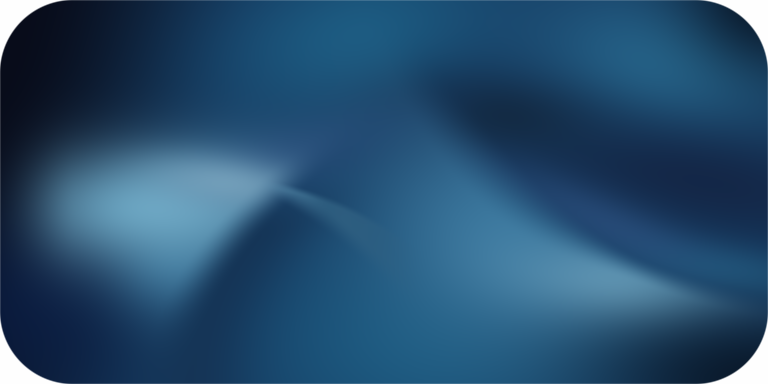
Give the GLSL for this background, as a Shadertoy shader.

```glsl
// Soft blue silk: blurred folds of light on a dark card with rounded corners.
// Tilted Gaussian glows are layered over a night gradient, and smooth curves
// cut some of them off to form the crisp sides of the folds.

const float CORNER_RADIUS = 0.19;
const vec2  CARD = vec2(2.0, 1.0);

const vec3 PAPER   = vec3(0.995);
const vec3 NIGHT   = vec3(0.03, 0.045, 0.10);
const vec3 DEEP    = vec3(0.08, 0.22, 0.37);
const vec3 TEAL    = vec3(0.11, 0.36, 0.51);
const vec3 SKY     = vec3(0.15, 0.40, 0.55);
const vec3 SLATE   = vec3(0.07, 0.15, 0.24);
const vec3 NAVY    = vec3(0.075, 0.145, 0.27);
const vec3 VIOLET  = vec3(0.18, 0.32, 0.51);
const vec3 SILK    = vec3(0.24, 0.48, 0.63);
const vec3 SHEEN   = vec3(0.40, 0.62, 0.74);
const vec3 ICE     = vec3(0.43, 0.66, 0.77);
const vec3 PEARL   = vec3(0.48, 0.65, 0.75);
const vec3 ABYSS   = vec3(0.03, 0.08, 0.14);

// Gaussian spot with two radii, turned by an angle in radians.
float glow(vec2 p, vec2 center, vec2 radii, float angle) {
    float c = cos(angle), s = sin(angle);
    vec2 d = p - center;
    vec2 q = vec2(c * d.x + s * d.y, c * d.y - s * d.x) / radii;
    return exp(-dot(q, q));
}

float roundedBox(vec2 p, vec2 halfSize, float radius) {
    vec2 q = abs(p) - halfSize + radius;
    return length(max(q, 0.0)) + min(max(q.x, q.y), 0.0) - radius;
}

// Upper scene: lit haze above, dark arch across the middle.
vec3 backdrop(vec2 p) {
    float dawn = smoothstep(0.05, 0.75, p.x + 0.25 * (1.0 - p.y));
    vec3 col = mix(NIGHT, DEEP, dawn);
    col = mix(col, vec3(0.04, 0.11, 0.26), 0.8 * glow(p, vec2(0.1, 0.2), vec2(0.35, 0.25), 0.0));
    col = mix(col, TEAL, 0.95 * glow(p, vec2(0.93, 0.91), vec2(0.36, 0.20), 0.25));
    col = mix(col, SKY, 0.95 * glow(p, vec2(1.74, 0.83), vec2(0.36, 0.20), -0.2));
    col = mix(col, ABYSS, 0.95 * glow(p, vec2(2.0, 1.02), vec2(0.22, 0.20), -0.5));
    col = mix(col, NAVY, 0.95 * glow(p, vec2(1.80, 0.53), vec2(0.52, 0.15), -0.15));
    col = mix(col, SLATE, 0.85 * glow(p, vec2(1.29, 0.70), vec2(0.24, 0.10), -0.1));
    col = mix(col, vec3(0.08, 0.21, 0.36), 0.7 * glow(p, vec2(0.96, 0.62), vec2(0.26, 0.09), 0.45));
    return col;
}

// Right fold: lit below a curve that sharpens as it falls to the right.
vec3 rightFold(vec3 col, vec2 p) {
    float crest = 0.12 + 0.515 * exp(-2.3 * (p.x - 1.2));
    float blur = mix(0.13, 0.035, smoothstep(1.15, 1.7, p.x));
    float lit = smoothstep(-blur, blur, crest - p.y);
    col = mix(col, TEAL, 0.9 * glow(p, vec2(1.1, 0.1), vec2(0.5, 0.32), 0.0));
    col = mix(col, VIOLET, 0.65 * glow(p, vec2(1.62, 0.40), vec2(0.36, 0.07), -0.45));
    col = mix(col, SKY, 0.6 * glow(p, vec2(1.92, 0.29), vec2(0.25, 0.07), -0.15));
    col = mix(col, SILK, 0.95 * lit * glow(p, vec2(1.32, 0.39), vec2(0.38, 0.30), -0.5));
    col = mix(col, SHEEN, 0.95 * lit * glow(p, vec2(1.63, 0.26), vec2(0.29, 0.11), -0.1));
    return mix(col, ABYSS, 0.9 * glow(p, vec2(2.0, 0.0), vec2(0.42, 0.19), -0.1));
}

// Left fold: a bright patch whose right side curves down into shadow.
vec3 leftFold(vec3 col, vec2 p) {
    float side = p.x - (0.45 + 1.07 * p.y * p.y);
    float lit = 1.0 - smoothstep(-0.08, 0.07, side);
    float shadow = exp(-pow((side - 0.05) / 0.14, 2.0)) * (1.0 - smoothstep(0.38, 0.55, p.y));
    col = mix(col, vec3(0.08, 0.20, 0.33), 0.85 * shadow);
    float fade = smoothstep(-0.08, 0.2, p.x);
    col = mix(col, SILK, 0.75 * lit * glow(p, vec2(0.46, 0.32), vec2(0.16, 0.15), 0.3));
    col = mix(col, ICE, lit * fade * glow(p, vec2(0.42, 0.46), vec2(0.38, 0.155), 0.0));
    col = mix(col, VIOLET, 0.5 * glow(p, vec2(0.76, 0.60), vec2(0.24, 0.08), 0.3));
    return mix(col, PEARL, 0.8 * lit * glow(p, vec2(0.60, 0.525), vec2(0.20, 0.065), -0.12));
}

// Thin veil fanning out from the tip of the left fold.
vec3 veil(vec3 col, vec2 p) {
    float t = p.x - 0.7;
    float top = 0.52 - 0.15 * t - 0.76 * t * t;
    float bottom = 0.52 - 0.51 * t - 0.75 * t * t;
    float band = smoothstep(-0.012, 0.012, top - p.y) * smoothstep(-0.035, 0.035, p.y - bottom);
    float fade = smoothstep(-0.04, 0.06, t) * (1.0 - smoothstep(0.18, 0.42, t));
    vec3 tint = mix(SHEEN, vec3(0.19, 0.38, 0.51), smoothstep(-0.02, 0.16, t));
    return mix(col, tint, 0.8 * band * fade);
}

void mainImage(out vec4 fragColor, in vec2 fragCoord) {
    vec2 p = fragCoord / iResolution.xy * CARD;
    vec3 col = veil(leftFold(rightFold(backdrop(p), p), p), p);

    // Rounded card on paper
    float pixel = 1.0 / iResolution.y;
    float outside = roundedBox(p - 0.5 * CARD, 0.5 * CARD, CORNER_RADIUS);
    col = mix(col, PAPER, smoothstep(-pixel, pixel, outside));
    fragColor = vec4(col, 1.0);
}
```
